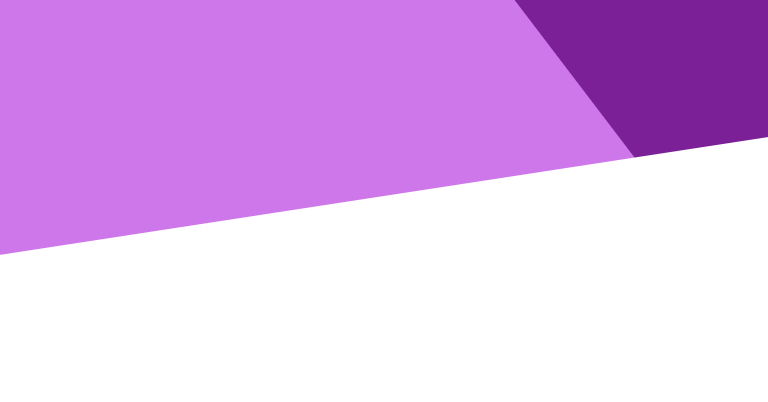
Give the GLSL for this background, as a WebGL 1 fragment shader.

```glsl
precision highp float;
// Flat banner: a lilac field and a deep purple corner above a slanted white base.

uniform vec2 u_resolution;

// Smooth coverage of the half-plane to the left of the line from a to b,
// with both points given as fractions of the canvas.
float leftOf(vec2 a, vec2 b) {
  vec2 start = a * u_resolution;
  vec2 along = normalize(b * u_resolution - start);
  vec2 offset = gl_FragCoord.xy - start;
  float dist = along.x * offset.y - along.y * offset.x;
  return clamp(dist + 0.5, 0.0, 1.0);
}

void main() {
  vec3 white = vec3(1.0);
  vec3 lilac = vec3(0.808, 0.467, 0.918);
  vec3 purple = vec3(0.482, 0.125, 0.592);

  // Upper field, split by a steep diagonal
  float corner = leftOf(vec2(0.670, 1.0), vec2(0.8262, 0.6082));
  vec3 field = mix(lilac, purple, corner);

  // White base below the rising edge
  float above = leftOf(vec2(0.0, 0.3660), vec2(1.0, 0.6590));
  gl_FragColor = vec4(mix(white, field, above), 1.0);
}
```
